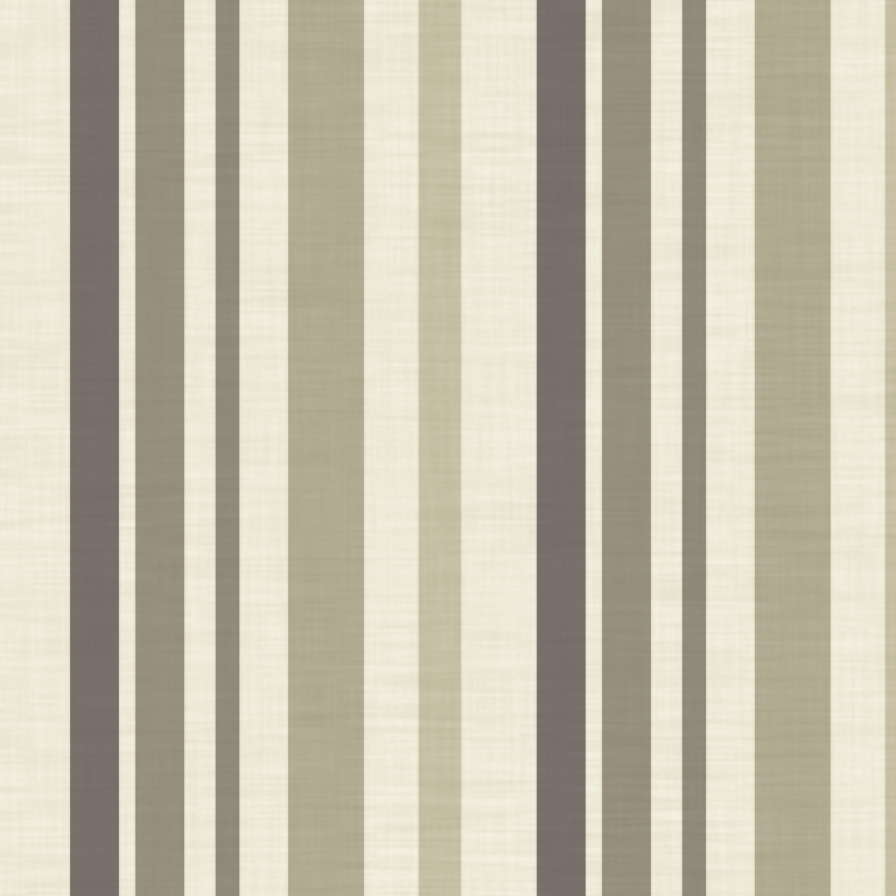
A Shadertoy shader for this pattern:

```glsl
// Vertical stripes of five widths on cream linen, repeating about 1.92 times across.
// Each stripe is a smoothed band in a repeated x coordinate; stretched value
// noise along both axes adds the woven threads and their uneven slubs.

float hash(vec2 p) {
    vec3 q = fract(vec3(p.xyx) * 0.1031);
    q += dot(q, q.yzx + 33.33);
    return fract((q.x + q.y) * q.z);
}

float noise(vec2 p) {
    vec2 cell = floor(p), f = fract(p);
    f = f * f * (3.0 - 2.0 * f);
    return mix(mix(hash(cell), hash(cell + vec2(1, 0)), f.x),
               mix(hash(cell + vec2(0, 1)), hash(cell + vec2(1, 1)), f.x), f.y);
}

// Lays a band over the cloth, with a faint pale rim where the ink ends.
void stripe(inout vec3 cloth, float x, float center, float halfWidth, vec3 ink) {
    float soft = 0.75 / iResolution.y;
    float d = abs(x - center) - halfWidth;
    float rim = 1.0 - smoothstep(0.0, 0.0013 + soft, abs(d - 0.001));
    cloth = mix(cloth, vec3(0.87, 0.85, 0.76), 0.4 * rim);
    cloth = mix(cloth, ink, 1.0 - smoothstep(-soft, soft, d));
}

// Signed weave brightness: long weft slubs, finer warp threads, and grain.
float weave(vec2 p) {
    float weft = noise(p * vec2(20.0, 290.0)) + 0.6 * noise(p * vec2(9.0, 120.0) + 37.0) - 0.8;
    float warp = noise(p * vec2(270.0, 14.0) + 71.0) - 0.5;
    float grain = noise(p * vec2(330.0, 380.0) + 13.0) - 0.5;
    float patches = noise(p * vec2(7.0, 12.0) + 5.0);
    return weft * (0.5 + 0.7 * patches) + 0.55 * warp + 0.4 * grain;
}

void mainImage(out vec4 fragColor, in vec2 fragCoord) {
    vec2 uv = fragCoord / iResolution.y;

    // The seam of each repeat falls in plain cream
    float x = mod(uv.x - 0.05, 0.5208) + 0.05;

    vec3 cream = vec3(0.932, 0.916, 0.846);
    vec3 color = cream;
    stripe(color, x, 0.1055, 0.0273, vec3(0.470, 0.436, 0.418)); // plum grey
    stripe(color, x, 0.1784, 0.0273, vec3(0.588, 0.561, 0.490)); // taupe
    stripe(color, x, 0.2539, 0.0133, vec3(0.560, 0.545, 0.485)); // narrow grey
    stripe(color, x, 0.3639, 0.0423, vec3(0.690, 0.668, 0.568)); // wide olive
    stripe(color, x, 0.4909, 0.0237, vec3(0.780, 0.750, 0.645)); // beige

    // Bare cloth shows more thread than the inked bands
    float bare = smoothstep(0.4, 0.9, color.r);
    color += weave(uv) * mix(0.014, 0.034, bare) * vec3(0.9, 0.95, 1.15);

    fragColor = vec4(clamp(color, 0.0, 1.0), 1.0);
}
```
